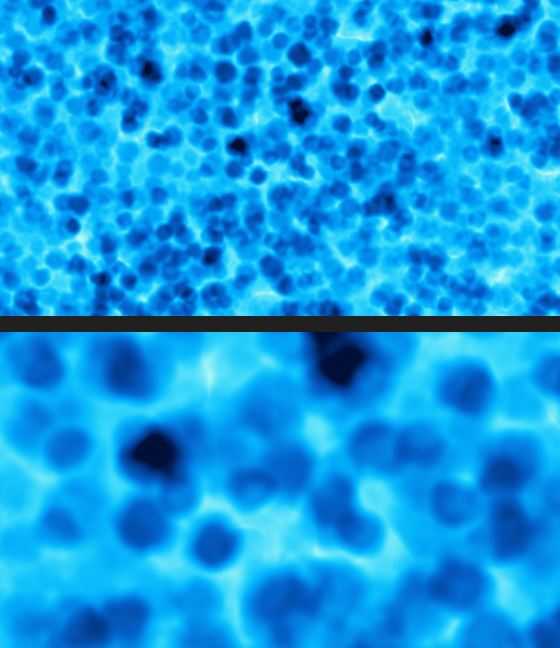
Top, the full canvas; bottom, a detail of the centre.
This texture is drawn by a Shadertoy shader. Its source:

```glsl
const int LAYERS = 5;
const float CELL_SIZE = 0.075;      // spacing of discs, in canvas heights
const float RADIUS_MIN = 0.030;
const float RADIUS_MAX = 0.050;
const float CORE = 0.40;            // share of the radius that is flat
const float RIM_LIGHT = 0.03;
const float RIM_WIDTH = 0.15;
const float CLUSTER_SCALE = 5.0;
const float CLUSTER_MIN = 0.6;
const float CLUSTER_MAX = 1.5;
const float WARP = 0.009;
const float HAZE = 0.35;
const float VEIN_LIGHT = 0.48;
const float GRAIN = 0.12;
const float GRAIN_SCALE = 100.0;
const float BASE_DEPTH = 0.08;

// Colour ramp from pale veins to the darkest overlaps
const int TONES = 8;
const vec3 TONE[TONES] = vec3[TONES](
    vec3(0.70, 0.97, 0.96),
    vec3(0.22, 0.84, 0.98),
    vec3(0.05, 0.75, 0.98),
    vec3(0.01, 0.66, 0.97),
    vec3(0.01, 0.54, 0.91),
    vec3(0.01, 0.39, 0.79),
    vec3(0.01, 0.23, 0.55),
    vec3(0.00, 0.06, 0.22));
const float TONE_DEPTH[TONES] = float[TONES](
    -0.42, 0.10, 0.40, 0.74, 1.13, 1.68, 2.75, 3.7);

vec4 hash4(vec3 p) {
    vec4 q = fract(p.xyzx * vec4(0.1031, 0.1030, 0.0973, 0.1099));
    q += dot(q, q.wzxy + 33.33);
    return fract((q.xxyz + q.yzzw) * q.zywx);
}

float noise(vec2 p, float seed) {
    vec2 i = floor(p);
    vec2 f = fract(p);
    f = f * f * (3.0 - 2.0 * f);
    float a = hash4(vec3(i, seed)).x;
    float b = hash4(vec3(i + vec2(1, 0), seed)).x;
    float c = hash4(vec3(i + vec2(0, 1), seed)).x;
    float d = hash4(vec3(i + vec2(1, 1), seed)).x;
    return mix(mix(a, b, f.x), mix(c, d, f.x), f.y);
}

// Summed darkness of one layer of scattered translucent discs
float discLayer(vec2 p, float layer) {
    vec2 offset = hash4(vec3(layer, 7.0, 3.0)).xy * CELL_SIZE;
    vec2 home = floor((p + offset) / CELL_SIZE);
    float depth = 0.0;
    for (int y = -1; y <= 1; y++) {
        for (int x = -1; x <= 1; x++) {
            vec2 cell = home + vec2(x, y);
            vec4 rnd = hash4(vec3(cell + 40.0, layer + 11.0));
            vec2 center = (cell + rnd.xy) * CELL_SIZE - offset;
            float radius = mix(RADIUS_MIN, RADIUS_MAX, rnd.z);
            float dist = length(p - center) / radius;
            float crowd = noise(center * CLUSTER_SCALE + 20.0, 51.0);
            float strength = rnd.w * rnd.w * mix(CLUSTER_MIN, CLUSTER_MAX, crowd);
            float body = 1.0 - smoothstep(CORE, 1.0, dist);
            float rim = (dist - 1.02) / RIM_WIDTH;
            depth += strength * body - RIM_LIGHT * exp(-rim * rim);
        }
    }
    return depth;
}

// Soft bright threads along the mid level of a noise field
float veins(vec2 p) {
    float field = 0.7 * noise(p * 8.0, 61.0) + 0.3 * noise(p * 20.0, 62.0);
    float ridge = 1.0 - abs(2.0 * field - 1.0);
    return pow(ridge, 9.0) * smoothstep(0.3, 0.8, noise(p * 7.0, 63.0));
}

vec3 ramp(float depth) {
    vec3 color = TONE[0];
    for (int i = 1; i < TONES; i++) {
        float span = TONE_DEPTH[i] - TONE_DEPTH[i - 1];
        color = mix(color, TONE[i], clamp((depth - TONE_DEPTH[i - 1]) / span, 0.0, 1.0));
    }
    return color;
}

void mainImage(out vec4 fragColor, in vec2 fragCoord) {
    vec2 uv = fragCoord / iResolution.y;

    // Slightly uneven outlines
    vec2 wobble = vec2(noise(uv * 40.0, 71.0), noise(uv * 40.0, 72.0)) - 0.5;
    vec2 p = uv + WARP * wobble;

    float depth = BASE_DEPTH;
    for (int i = 0; i < LAYERS; i++) depth += discLayer(p, float(i));

    // Haze, veins and fine mottling
    depth += HAZE * (noise(uv * 12.0, 81.0) - 0.5);
    depth -= VEIN_LIGHT * veins(p) * exp(-0.7 * max(depth, 0.0));
    depth += GRAIN * (noise(uv * GRAIN_SCALE, 82.0) - 0.5);

    fragColor = vec4(ramp(depth), 1.0);
}
```
